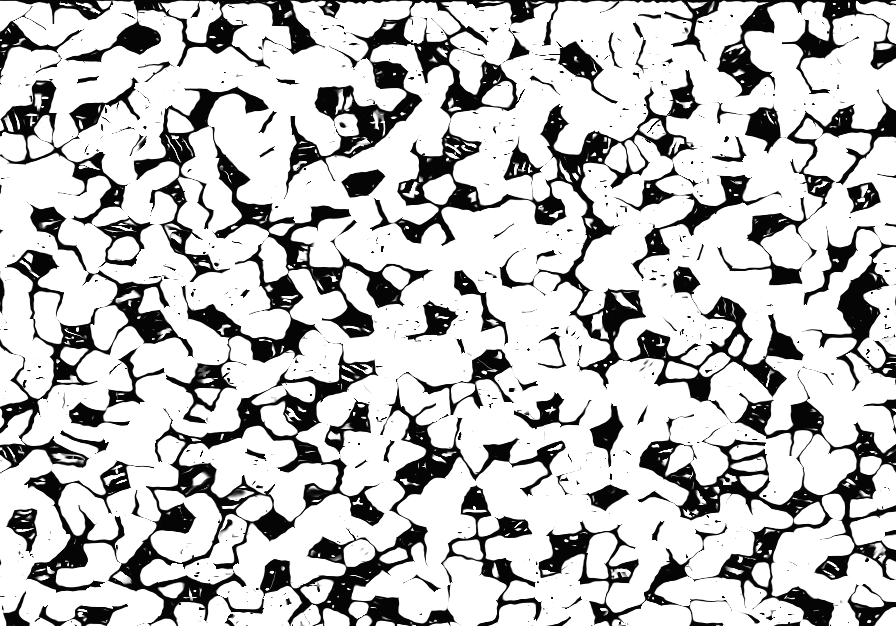
This texture is drawn by a WebGL 2 fragment shader. Its source:

```glsl
#version 300 es
precision highp float;

uniform vec2 u_resolution;
out vec4 fragColor;

const vec2 GRAIN_DENSITY = vec2(23.5, 28.0); // cells per canvas height
const float JITTER = 0.96;
const vec2 DARK_SHRINK = vec2(-0.1, 0.22); // range of power weights of dark cells
const float SEAM_SHARE = 0.4;     // fraction of pale borders that are drawn
const float ROUNDING = 11.0;      // higher gives sharper grain corners
const float SEAM_WIDTH = 0.015;
const float SEAM_VARIATION = 0.16;
const float WARP = 0.16;
const float ROUGHNESS = 0.07;
const vec2 STREAK_SCALE = vec2(1.4, 7.5);
const vec3 INK = vec3(0.02);
const vec3 PAPER = vec3(1.0);

float hash(vec2 p) {
  return fract(sin(dot(p, vec2(127.1, 311.7))) * 43758.55);
}

float noise(vec2 p) {
  vec2 i = floor(p);
  vec2 f = fract(p);
  f = f * f * (3.0 - 2.0 * f);
  return mix(mix(hash(i), hash(i + vec2(1, 0)), f.x),
             mix(hash(i + vec2(0, 1)), hash(i + vec2(1, 1)), f.x), f.y);
}

vec2 noise2(vec2 p) {
  return vec2(noise(p), noise(p + 47.3)) - 0.5;
}

vec2 site(vec2 id) {
  vec2 offset = vec2(hash(id + 3.7), hash(id + 19.1)) - 0.5;
  return id + 0.5 + JITTER * offset;
}

// Dark cells are local peaks of a hash, so they stay apart.
bool isDark(vec2 id) {
  vec2 c = id + 71.3;
  float beside = max(hash(c + vec2(1, 0)), hash(c - vec2(1, 0)));
  float stacked = max(hash(c + vec2(0, 1)), hash(c - vec2(0, 1)));
  return hash(c) > max(beside, stacked);
}

float power(vec2 id, vec2 p, bool dark) {
  vec2 d = site(id) - p;
  return dot(d, d) + (dark ? mix(DARK_SHRINK.x, DARK_SHRINK.y, hash(id + 33.4)) : 0.0);
}

// Signed field: positive in pale grains, negative in dark cells and seams.
float grainField(vec2 p, float seamWidth, out vec2 owner, out bool dark) {
  vec2 base = floor(p);
  float powers[25];
  bool darks[25];
  float nearest = 1e5;
  for (int k = 0; k < 25; k++) {
    vec2 id = base + vec2(k % 5 - 2, k / 5 - 2);
    darks[k] = isDark(id);
    powers[k] = power(id, p, darks[k]);
    if (powers[k] < nearest) {
      nearest = powers[k];
      owner = id;
      dark = darks[k];
    }
  }
  float edge = 1.0;
  float blend = 1e-4;
  float seamGain = exp(ROUNDING * seamWidth);
  for (int k = 0; k < 25; k++) {
    vec2 id = base + vec2(k % 5 - 2, k / 5 - 2);
    if (id == owner || (dark && darks[k])) continue;
    bool seam = !dark && !darks[k];
    if (seam && hash(id + owner + 5.9) > SEAM_SHARE) continue;
    float d = (powers[k] - nearest) / (2.0 * length(site(id) - site(owner)));
    edge = min(edge, d);
    blend += exp(-ROUNDING * d) * (seam ? seamGain : 1.0);
  }
  return dark ? -edge : -log(blend) / ROUNDING;
}

// Fine parallel lamellae, turned at random in each cell.
float lamellae(vec2 p, vec2 id) {
  float angle = 6.2832 * hash(id + 8.2);
  float c = cos(angle), s = sin(angle);
  return noise(mat2(c, -s, s, c) * p * STREAK_SCALE + 31.0 * hash(id));
}

void main() {
  vec2 uv = gl_FragCoord.xy / u_resolution.y;
  float pixel = GRAIN_DENSITY.y / u_resolution.y;
  vec2 p = uv * GRAIN_DENSITY + 40.0;
  p += WARP * noise2(p * 1.7) + ROUGHNESS * noise2(p * 5.0);

  // Grain outlines and tapering seams
  vec2 id;
  bool dark;
  float seamWidth = SEAM_WIDTH + SEAM_VARIATION * (noise(p * 1.1 + 9.0) - 0.5);
  float field = grainField(p, seamWidth, id, dark);
  float ink = dark ? 1.0 : 1.0 - smoothstep(0.0, 1.2 * pixel, field);

  // Pale streaks and mottling inside the dark cells
  float streak = lamellae(p, id);
  float level = mix(0.55, 0.95, hash(id + 14.6));
  float mottle = noise(p * 5.5 + 13.0);
  float pale = smoothstep(level - 0.07, level + 0.07, streak);
  pale = max(pale, smoothstep(0.74, 0.86, mottle));
  pale *= smoothstep(0.36, 0.5, noise(p * 2.0 + 61.0));
  if (dark) ink *= 1.0 - pale * smoothstep(0.02, 0.1, -field);

  // Sparse needles and specks on the pale grains
  float fleck = max(smoothstep(0.9, 0.95, streak), smoothstep(0.88, 0.94, mottle));
  fleck *= smoothstep(0.62, 0.7, noise(p * 0.7 + 27.0));
  if (!dark) ink = max(ink, fleck);

  // Ragged rim along the top
  float rim = 0.001 + 0.007 * noise(vec2(uv.x * 45.0, 2.0)) * noise(vec2(uv.x * 160.0, 7.0));
  float soft = 0.7 / u_resolution.y;
  ink = max(ink, 1.0 - smoothstep(rim - soft, rim + soft, 1.0 - uv.y));

  fragColor = vec4(mix(PAPER, INK, ink), 1.0);
}
```
